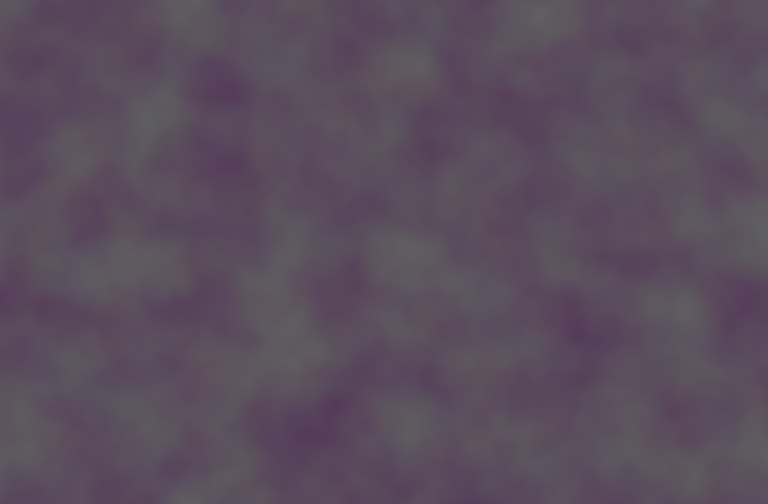
A Shadertoy shader for this texture:

```glsl
const vec3 PLUM = vec3(0.333, 0.230, 0.350);
const vec3 GREY = vec3(0.378, 0.382, 0.380);
const vec3 WARM_TINT = vec3(0.009, 0.000, -0.010);
const vec3 GREEN_TINT = vec3(-0.006, 0.006, -0.004);
const float BLOB_CELLS = 5.2;     // noise cells per canvas height
const float DETAIL_CELLS = 9.5;
const float FINE_CELLS = 19.0;
const float GRAIN_CELLS = 38.0;
const float TINT_CELLS = 9.0;
const float BLOB_GAIN = 0.60;
const float DETAIL_GAIN = 0.38;
const float FINE_GAIN = 0.19;
const float GRAIN_GAIN = 0.055;
const float BALANCE = 0.485;      // mean position between plum and grey
const float TAU = 6.2831853;

// Random unit gradient for a lattice point
vec2 latticeGradient(vec2 cell) {
    uvec2 q = uvec2(ivec2(cell) + 4096);
    uint h = q.x * 1597334677u ^ q.y * 3812015801u;
    h = (h ^ (h >> 15)) * 2246822519u;
    h = (h ^ (h >> 13)) * 3266489917u;
    float angle = TAU * float((h ^ (h >> 16)) & 65535u) / 65536.0;
    return vec2(cos(angle), sin(angle));
}

// Gradient noise with a quintic fade
float gradientNoise(vec2 p) {
    vec2 cell = floor(p);
    vec2 f = p - cell;
    vec2 fade = f * f * f * (f * (f * 6.0 - 15.0) + 10.0);
    vec2 e = vec2(1.0, 0.0);
    float a = dot(latticeGradient(cell), f);
    float b = dot(latticeGradient(cell + e.xy), f - e.xy);
    float c = dot(latticeGradient(cell + e.yx), f - e.yx);
    float d = dot(latticeGradient(cell + e.xx), f - e.xx);
    return mix(mix(a, b, fade.x), mix(c, d, fade.x), fade.y);
}

// Turns a layer so that the lattices do not line up
vec2 rotate(vec2 p, float angle) {
    float c = cos(angle), s = sin(angle);
    return mat2(c, s, -s, c) * p;
}

void mainImage(out vec4 fragColor, in vec2 fragCoord) {
    vec2 uv = fragCoord / iResolution.y;

    // Soft clouds between plum and grey, from broad to fine
    float tone = BALANCE;
    tone += BLOB_GAIN * gradientNoise(rotate(uv, 0.4) * BLOB_CELLS + 13.7);
    tone += DETAIL_GAIN * gradientNoise(rotate(uv, 1.1) * DETAIL_CELLS + 41.3);
    tone += FINE_GAIN * gradientNoise(rotate(uv, 0.2) * FINE_CELLS + 57.9);
    tone += GRAIN_GAIN * gradientNoise(rotate(uv, 0.9) * GRAIN_CELLS + 89.3);
    vec3 color = mix(PLUM, GREY, clamp(tone, 0.0, 1.0));

    // Faint drifts of hue
    color += WARM_TINT * gradientNoise(rotate(uv, 0.7) * TINT_CELLS + 73.1);
    color += GREEN_TINT * gradientNoise(rotate(uv, 1.9) * TINT_CELLS + 97.9);

    fragColor = vec4(color, 1.0);
}
```
